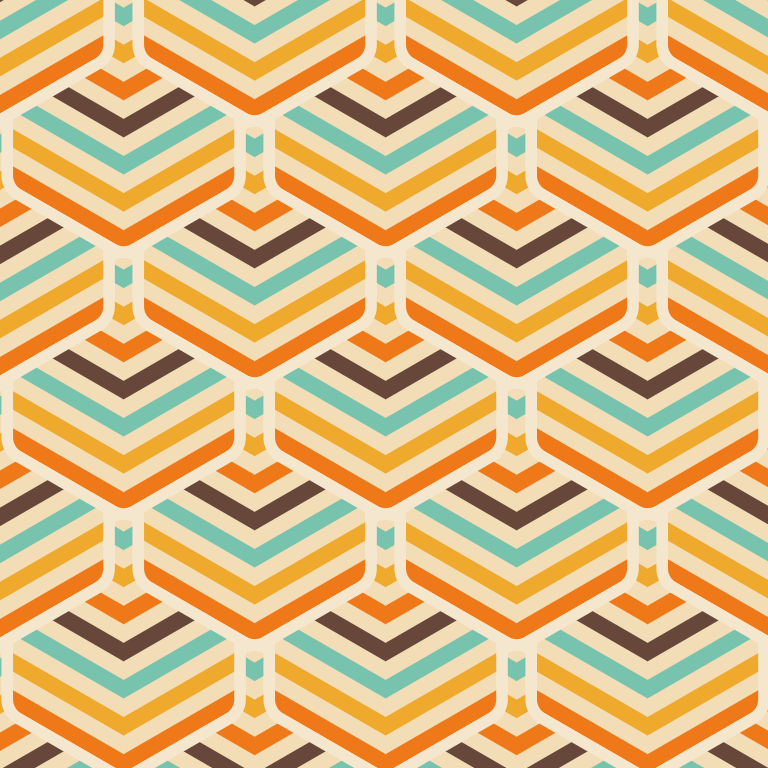
Write a three.js fragment shader that draws this pattern.

```glsl
// Retro pattern of overlapping rounded hexagons filled with chevron stripes.
varying vec2 vUv;

// Layout, in fractions of the canvas
const float PITCH = 0.3411;              // spacing of hexagons along a row
const float ROW_STEP = 0.5 * PITCH;      // spacing of the staggered rows
const vec2 FIRST_CENTER = vec2(0.161, 0.8424);
const float APOTHEM = 0.1440;            // center to side of the striped face
const float CORNER_RADIUS = 0.0215;
const float BORDER = 0.0151;
const float STRIPE_PITCH = 0.0483;       // vertical spacing of the chevrons

const float SLOPE = 0.57735;             // tan 30
const float COS_30 = 0.86603;

const vec3 RIM = vec3(0.961, 0.906, 0.808);
const vec3 CREAM = vec3(0.953, 0.867, 0.718);
const vec3 ORANGE = vec3(0.937, 0.475, 0.098);
const vec3 GOLD = vec3(0.937, 0.663, 0.173);
const vec3 TEAL = vec3(0.465, 0.765, 0.680);
const vec3 BROWN = vec3(0.400, 0.278, 0.224);

// Coverage of the region where the signed distance is negative
float coverage(float dist, float pixel) {
  return clamp(0.5 - dist / pixel, 0.0, 1.0);
}

// Signed distance to a rounded hexagon with upright left and right sides
float roundedHexagon(vec2 p, float apothem, float radius) {
  const vec2 fold = vec2(-COS_30, 0.5);
  float inner = apothem - radius;
  p = abs(p.yx);
  p -= 2.0 * min(dot(fold, p), 0.0) * fold;
  p -= vec2(clamp(p.x, -SLOPE * inner, SLOPE * inner), inner);
  return length(p) * sign(p.y) - radius;
}

// Stripe colours cycle upward from the bottom tip
vec3 stripeColor(float index) {
  float i = mod(index, 4.0);
  if (i < 0.5) return ORANGE;
  if (i < 1.5) return GOLD;
  if (i < 2.5) return TEAL;
  return BROWN;
}

vec3 chevrons(vec2 p, float pixel) {
  float rise = p.y + APOTHEM / COS_30 - SLOPE * abs(p.x);
  float band = rise / STRIPE_PITCH + 0.25;
  float dist = (abs(fract(band) - 0.5) - 0.25) * STRIPE_PITCH * COS_30;
  return mix(CREAM, stripeColor(floor(band)), coverage(dist, pixel));
}

void main() {
  float pixel = max(fwidth(vUv.x), 1e-5);
  vec2 p = vUv - FIRST_CENTER;
  float baseRow = floor(p.y / ROW_STEP);
  vec3 color = RIM;

  // Paint from the lowest row up, so higher hexagons overlap lower ones
  for (int k = -1; k <= 2; k++) {
    float row = baseRow + float(k);
    float x = p.x - mod(row, 2.0) * 0.5 * PITCH;
    vec2 local = vec2(x - PITCH * floor(x / PITCH + 0.5), p.y - row * ROW_STEP);
    float dist = roundedHexagon(local, APOTHEM, CORNER_RADIUS);
    color = mix(color, RIM, coverage(dist - BORDER, pixel));
    color = mix(color, chevrons(local, pixel), coverage(dist, pixel));
  }

  gl_FragColor = vec4(color, 1.0);
}
```
